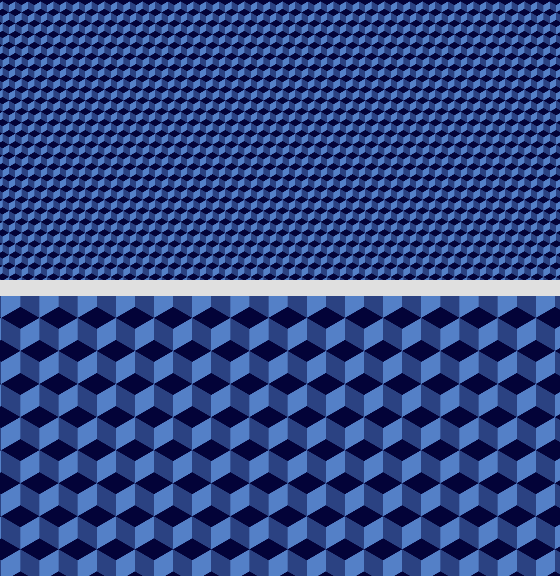
Top: the whole. Bottom: its middle third, enlarged.
A WebGL 1 fragment shader for this pattern:

```glsl
precision highp float;

uniform vec2 u_resolution;

// Offset from the centre of the nearest pointy-top hexagon of width 1
vec2 hexOffset(vec2 p) {
  vec2 period = vec2(1.0, sqrt(3.0));
  vec2 evenRow = mod(p + 0.5 * period, period) - 0.5 * period;
  vec2 oddRow = mod(p, period) - 0.5 * period;
  return dot(evenRow, evenRow) < dot(oddRow, oddRow) ? evenRow : oddRow;
}

// Each hexagon is a cube: dark lid, mid left side, light right side
vec3 cubeColor(vec2 p) {
  vec2 q = hexOffset(p);
  if (q.y > abs(q.x) / sqrt(3.0)) return vec3(0.01, 0.01, 0.22);
  return q.x < 0.0 ? vec3(0.17, 0.26, 0.51) : vec3(0.33, 0.50, 0.78);
}

void main() {
  // 44 cubes across, rows hung from the top edge
  float cubesPerPixel = 44.0 / u_resolution.x;
  vec2 fromTopLeft = gl_FragCoord.xy - vec2(0.0, u_resolution.y);

  // Average a tight 3 by 3 grid of samples for smooth but crisp edges
  vec3 color = vec3(0.0);
  for (int i = 0; i < 3; i++) {
    for (int j = 0; j < 3; j++) {
      vec2 jitter = (vec2(float(i), float(j)) - 1.0) * 0.2;
      color += cubeColor((fromTopLeft + jitter) * cubesPerPixel + vec2(0.3, 0.4));
    }
  }
  color /= 9.0;

  // Thin dark seam along the top edge
  float seamDistance = -fromTopLeft.y - 0.004 * u_resolution.y;
  color = mix(vec3(0.01, 0.01, 0.22), color, clamp(seamDistance + 0.5, 0.0, 1.0));
  gl_FragColor = vec4(color, 1.0);
}
```
